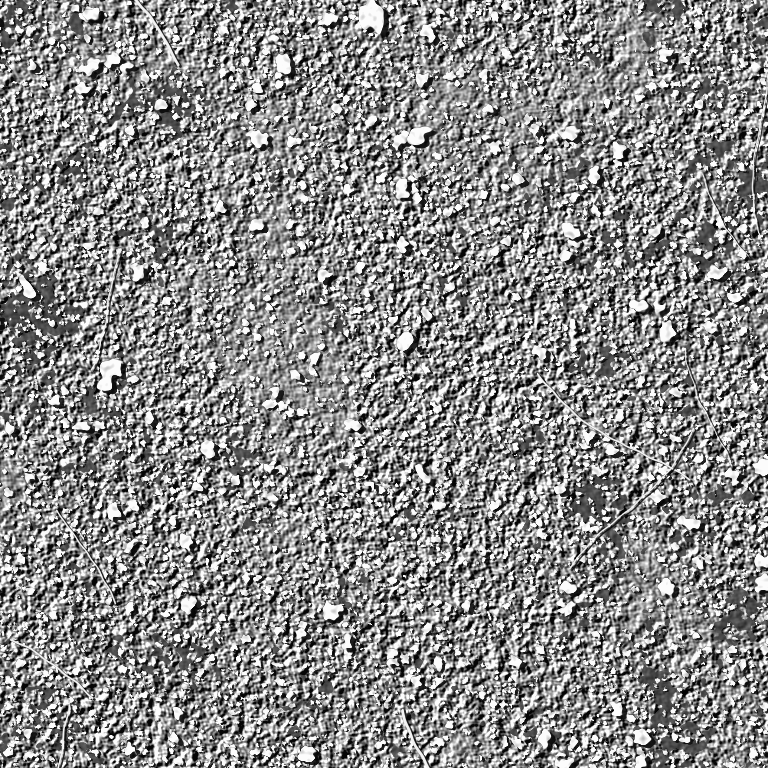
A Shadertoy shader for this texture:

```glsl
const vec2 TO_LIGHT = vec2(-0.83, 0.56);
const float BARE_SOIL = 0.27;
const float LOOSE_SOIL = 0.55;
const float SHADOW = 0.03;
const float EDGE = 0.0009;

vec2 hash22(vec2 p) {
    vec3 q = fract(p.xyx * vec3(0.1031, 0.1030, 0.0973));
    q += dot(q, q.yzx + 33.33);
    return fract((q.xx + q.yz) * q.zy);
}

float gradientDot(vec2 cell, vec2 corner, vec2 f) {
    return dot(hash22(cell + corner) * 2.0 - 1.0, f - corner);
}

float gradientNoise(vec2 p) {
    vec2 cell = floor(p), f = fract(p);
    vec2 u = f * f * f * (f * (f * 6.0 - 15.0) + 10.0);
    vec2 e = vec2(1.0, 0.0);
    return mix(mix(gradientDot(cell, e.yy, f), gradientDot(cell, e.xy, f), u.x),
               mix(gradientDot(cell, e.yx, f), gradientDot(cell, e.xx, f), u.x), u.y);
}

// Crumbly height of the soil
float soilHeight(vec2 p) {
    return 0.9 * gradientNoise(p * 58.0)
         + 0.7 * gradientNoise(p * 118.0 + 17.0)
         + 0.45 * gradientNoise(p * 235.0 + 41.0);
}

// Positive on slopes that face the light
float relief(vec2 p, float reach) {
    return soilHeight(p - TO_LIGHT * reach) - soilHeight(p + TO_LIGHT * reach);
}

// Signed distance to scattered ragged lumps, in canvas units
float grainDistance(vec2 p, float freq, float density, vec2 radii, float seed) {
    vec2 q = p * freq;
    vec2 w = q / radii.y + seed;
    q += 1.1 * radii.y * vec2(gradientNoise(w), gradientNoise(w + 31.0));
    float d = 10.0;
    for (int y = -1; y <= 1; y++)
    for (int x = -1; x <= 1; x++) {
        vec2 id = floor(q) + vec2(x, y);
        vec2 place = hash22(id + seed);
        vec2 kind = hash22(id + seed + 57.0);
        if (kind.x > density) continue;
        vec2 v = q - id - 0.15 - 0.7 * place;
        float turn = 6.2832 * kind.y;
        v = mat2(cos(turn), -sin(turn), sin(turn), cos(turn)) * v;
        v.x *= mix(0.55, 1.0, place.y);
        d = min(d, length(v) - mix(radii.x, radii.y, place.x * place.x));
    }
    return d / freq;
}

float inside(float d) {
    return 1.0 - smoothstep(-EDGE, EDGE, d);
}

// Lit lumps over their shadows
float addGrains(float tone, vec2 p, float freq, float density, vec2 radii, float seed) {
    float drop = min(0.75 * radii.y / freq, 0.008);
    float body = grainDistance(p, freq, density, radii, seed);
    float shade = grainDistance(p + TO_LIGHT * drop, freq, density, radii, seed);
    tone = mix(tone, SHADOW, 0.9 * inside(shade));
    tone = mix(tone, 0.12, 0.35 * smoothstep(0.003, 0.0, body));
    float face = 1.02 + 0.5 * gradientNoise(p * 120.0 + seed);
    return mix(tone, face, inside(body));
}

// Distance to one thin bent stalk
float stalkDistance(vec2 p, float index) {
    vec2 middle = hash22(vec2(index, 5.0));
    vec2 shape = hash22(vec2(index, 19.0));
    float turn = 0.5 + 2.3 * shape.x;
    vec2 v = mat2(cos(turn), -sin(turn), sin(turn), cos(turn)) * (p - middle);
    float halfLength = mix(0.03, 0.13, shape.y);
    v.y += 0.012 * sin(v.x * 19.0 + index) + 0.004 * gradientNoise(vec2(v.x * 40.0, index));
    return length(vec2(max(abs(v.x) - halfLength, 0.0), v.y));
}

// Bright stalks with a dark line beside them
float addStalks(float tone, vec2 p) {
    for (int i = 0; i < 11; i++) {
        float index = float(i) + 3.0;
        float width = mix(0.0006, 0.002, hash22(vec2(index, 71.0)).x);
        float shade = stalkDistance(p + TO_LIGHT * 0.0035, index) - width;
        tone = mix(tone, SHADOW, 0.85 * inside(shade));
        tone = mix(tone, 0.95, inside(stalkDistance(p, index) - width));
    }
    return tone;
}

void mainImage(out vec4 fragColor, in vec2 fragCoord) {
    vec2 p = fragCoord / iResolution.y;

    // Soil, paler and calmer in hazy patches
    float haze = smoothstep(0.0, 0.5, gradientNoise(p * 4.0 + 8.0) + 0.5 * gradientNoise(p * 15.0));
    float blotch = 0.18 * gradientNoise(p * 30.0 + 5.0);
    float tone = LOOSE_SOIL + 0.04 * haze + blotch + mix(1.75, 0.85, haze) * relief(p, 0.0018);

    // Broken patches of bare ground, mostly near the sides
    float side = smoothstep(0.1, 0.5, abs(p.x - 0.45));
    float gap = 0.7 * gradientNoise(p * 11.0 + 3.0) + 0.75 * gradientNoise(p * 55.0 + 9.0)
              + 0.4 * gradientNoise(p * 120.0 + 2.0) + 0.2 * side - 0.15 * haze;
    float ground = BARE_SOIL + 0.15 * gradientNoise(p * 150.0);
    tone = mix(tone, ground, 0.9 * smoothstep(0.32, 0.4, gap));

    // Crumbs, stalks and pebbles
    float crumbs = mix(0.34, 0.14, haze);
    tone = addGrains(tone, p, 115.0, crumbs, vec2(0.18, 0.4), 29.0);
    tone = addGrains(tone, p, 68.0, 0.22, vec2(0.16, 0.38), 11.0);
    tone = addGrains(tone, p, 32.0, 0.1, vec2(0.16, 0.32), 83.0);
    tone = addStalks(tone, p);
    tone = addGrains(tone, p, 10.0, 0.09, vec2(0.09, 0.18), 137.0);

    fragColor = vec4(vec3(clamp(tone, 0.02, 0.99)), 1.0);
}
```
